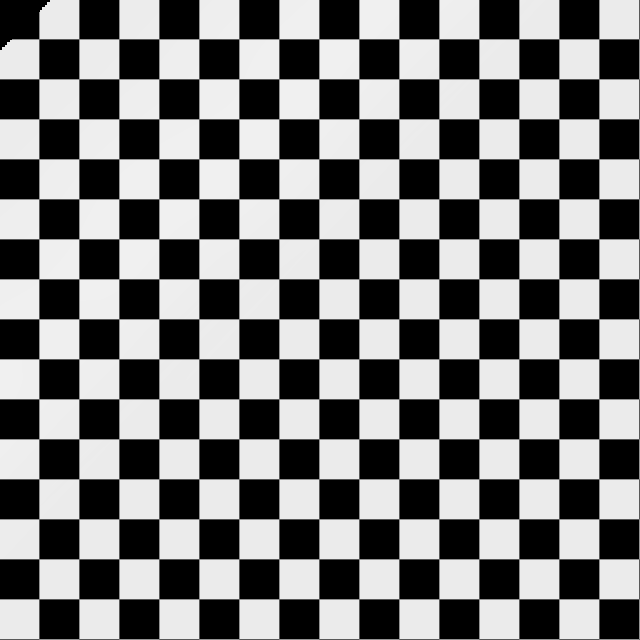
Reproduce this pattern procedurally as a Shadertoy shader.

```glsl
const float CELLS = 16.0;
const float EDGE_SHIFT = 0.5 / 512.0;
const vec3 INK = vec3(0.0);
const vec3 PAPER = vec3(0.922);

vec2 hashGradient(vec2 cell) {
    vec2 h = vec2(dot(cell, vec2(127.1, 311.7)), dot(cell, vec2(269.5, 183.3)));
    return 2.0 * fract(sin(h) * 43758.55) - 1.0;
}

float gradientNoise(vec2 p) {
    vec2 i = floor(p), f = fract(p);
    vec2 u = f * f * f * (f * (f * 6.0 - 15.0) + 10.0);
    vec2 e = vec2(0.0, 1.0);
    float a = dot(hashGradient(i), f);
    float b = dot(hashGradient(i + e.yx), f - e.yx);
    float c = dot(hashGradient(i + e.xy), f - e.xy);
    float d = dot(hashGradient(i + e.yy), f - e.yy);
    return mix(mix(a, b, u.x), mix(c, d, u.x), u.y);
}

// Alternating +1 / -1 bands with edges one pixel wide
vec2 squareWave(vec2 p, float pixel) {
    vec2 triangle = abs(mod(p - 0.5, 2.0) - 1.0) - 0.5;
    return clamp(2.0 * triangle / pixel, -1.0, 1.0);
}

// 1 on light squares, 0 on dark ones
float checker(vec2 p, float pixel) {
    vec2 wave = squareWave(p, pixel);
    return 0.5 - 0.5 * wave.x * wave.y;
}

// Diagonal cut in the corner, stepped on a coarse grid
float cornerCut(vec2 p, float steps, float size) {
    vec2 block = floor(p * steps);
    return 1.0 - step(size * steps - 0.5, block.x + block.y);
}

// Faint diagonal gloss with fine streaks along its lower border
float gloss(vec2 p) {
    float across = p.x + p.y;
    float along = p.x - p.y;
    float band = smoothstep(0.1, 0.55, across) * (1.0 - smoothstep(0.62, 0.9, across));
    float border = smoothstep(0.7, 0.84, across) * (1.0 - smoothstep(0.86, 0.92, across));
    float streaks = gradientNoise(vec2(across * 60.0, along * 2.0));
    float cloud = gradientNoise(p * 5.0);
    return 0.018 * band + 0.008 * border * streaks + 0.004 * cloud * band;
}

void mainImage(out vec4 fragColor, in vec2 fragCoord) {
    // Canvas coordinates measured from the upper left
    vec2 p = fragCoord / iResolution.xy;
    p.y = 1.0 - p.y;

    float pixel = CELLS / min(iResolution.x, iResolution.y);
    float light = checker((p + EDGE_SHIFT) * CELLS, pixel);
    light *= 1.0 - cornerCut(p, 256.0, 20.0 / 256.0);

    vec3 color = mix(INK, PAPER + gloss(p), light);
    fragColor = vec4(color, 1.0);
}
```
